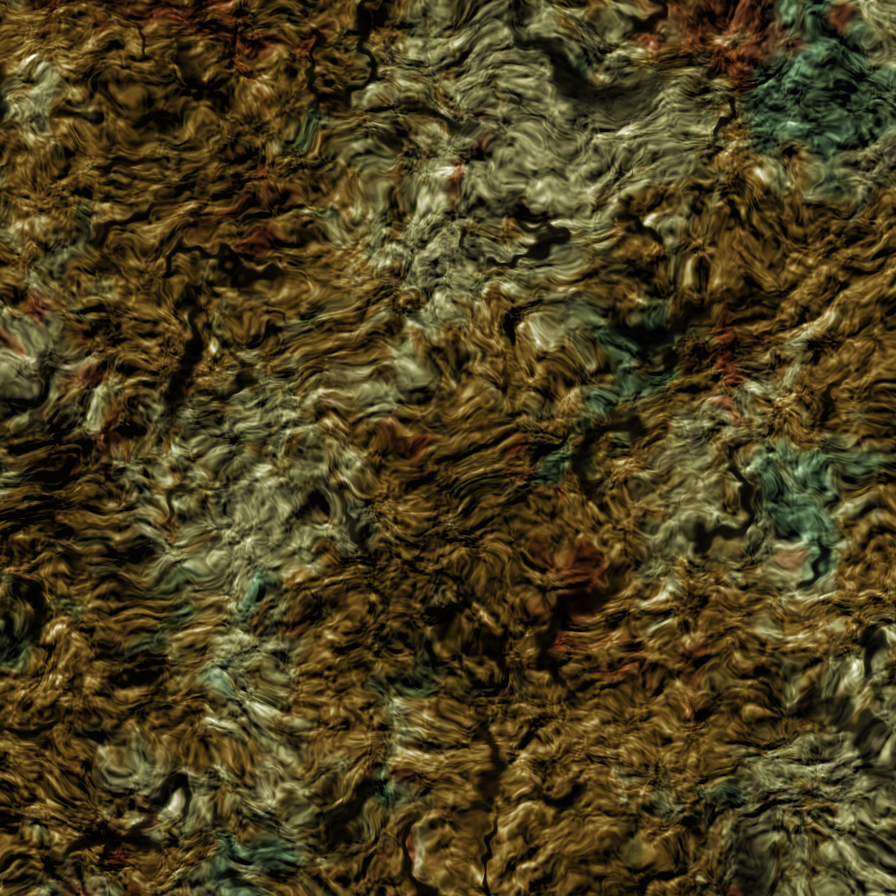
A Shadertoy shader for this texture:

```glsl
// Weathered rock face: ochre and olive-grey stone with creased relief and dark cracks.
// A warped billow height field is lit from the upper left, then streaks, grain and
// cracks are added to one tone, which is coloured by slowly varying mineral tints.

const vec3 OCHRE = vec3(1.00, 0.79, 0.32);
const vec3 PALE  = vec3(1.00, 0.98, 0.65);
const vec3 TEAL  = vec3(0.66, 0.95, 0.70);
const vec3 RUST  = vec3(1.00, 0.50, 0.25);
const vec3 CHALK = vec3(1.00, 1.00, 0.92);

const float BASE_TONE     = 0.325;
const float TONE_CONTRAST = 0.18;
const vec2  LIGHT_DIR     = vec2(-0.55, 0.83);
const float LIGHT_STEP    = 0.004;
const float RELIEF_GAIN   = 42.0;
const float RELIEF_FREQ   = 14.0;
const float GRAIN_FREQ    = 150.0;
const vec2  STREAK_FREQ   = vec2(38.0, 110.0);
const float NOISE_GAIN    = 5.8;   // brings gradient noise to unit deviation

// Integer hash giving a vector in [-1, 1]
vec2 hash2(vec2 cell) {
    uvec2 v = uvec2(ivec2(cell)) * 1664525u + 1013904223u;
    v.x += v.y * 1664525u;
    v.y += v.x * 1664525u;
    v ^= v >> 16;
    v.x += v.y * 1664525u;
    v.y += v.x * 1664525u;
    v ^= v >> 16;
    return vec2(v) / float(0xffffffffu) * 2.0 - 1.0;
}

float noise(vec2 p) {
    vec2 i = floor(p), f = p - i;
    vec2 s = f * f * f * (f * (f * 6.0 - 15.0) + 10.0);
    vec2 e = vec2(1.0, 0.0);
    float low  = mix(dot(hash2(i), f), dot(hash2(i + e.xy), f - e.xy), s.x);
    float high = mix(dot(hash2(i + e.yx), f - e.yx), dot(hash2(i + e.xx), f - e.xx), s.x);
    return NOISE_GAIN * mix(low, high, s.y);
}

vec2 noise2(vec2 p) {
    return vec2(noise(p), noise(p + vec2(37.3, 91.7)));
}

mat2 rotation(float a) {
    return mat2(cos(a), sin(a), -sin(a), cos(a));
}

// Soft lumps parted by sharp creases
float height(vec2 p) {
    float sum = 0.0, freq = RELIEF_FREQ;
    p *= vec2(0.82, 1.15);
    for (int i = 0; i < 4; i++) {
        sum += abs(noise(p * freq + float(i) * 17.3)) / freq;
        p = rotation(0.5) * p;
        freq *= 2.1;
    }
    return sum;
}

// Jagged level lines that swell and fade along their length
float cracks(vec2 p, float freq, float width) {
    float presence = smoothstep(0.2, 1.5, noise(p * freq * 0.9 + 53.0));
    float line = abs(noise(p * freq + 11.0));
    return presence * (1.0 - smoothstep(0.25, 1.0, line / (width * (0.3 + presence))));
}

void mainImage(out vec4 fragColor, in vec2 fragCoord) {
    vec2 uv = fragCoord / iResolution.y;

    // Domain warp
    vec2 p = uv + 0.012 * noise2(uv * 6.0) + 0.003 * noise2(uv * 26.0 + 5.0);
    vec2 jagged = p + 0.0025 * noise2(uv * 60.0 + 9.0);

    // Relief and surface marks
    float relief = RELIEF_GAIN * (height(p) - height(p + LIGHT_DIR * LIGHT_STEP));
    float falling = noise(rotation(0.6) * p * STREAK_FREQ);
    float rising  = noise(rotation(-0.4) * p * STREAK_FREQ + 70.0);
    float streak = mix(falling, rising, smoothstep(-0.5, 0.5, noise(uv * 5.0 + 31.0)));
    float lumps = 0.7 * noise(p * 15.0 + 3.0) + 0.7 * noise(p * 33.0 + 8.0);
    float broad = 0.8 * noise(uv * 3.0 + 21.0) + 0.6 * noise(p * 7.0 + 43.0);
    float grain = noise(jagged * GRAIN_FREQ);

    // Mineral zones
    float zone = 0.8 * noise(uv * 2.6 + 63.0) + 0.5 * noise(p * 9.0 + 14.0)
               + 0.4 * noise(p * 36.0 + 27.0);
    float pale = smoothstep(-0.5, 1.5, zone);
    float teal = smoothstep(1.0, 2.4, noise(p * 5.0 + 81.0) + 0.4 * noise(p * 24.0 + 6.0));
    float rust = smoothstep(1.1, 2.6, noise(p * 5.5 + 117.0) + 0.5 * noise(p * 30.0 + 2.0));

    // Tone
    float tone = 0.70 * relief + 0.42 * streak + 0.30 * lumps + 0.28 * broad
               + 0.28 * grain + 0.6 * (pale - 0.4) - 0.4 * (teal + rust);
    float value = max(BASE_TONE + TONE_CONTRAST * tone, 0.015);
    float crack = max(cracks(jagged, 4.5, 0.26), cracks(jagged + 7.0, 10.0, 0.32));
    value = min(value * (1.0 - 0.88 * crack), 1.0);

    // Colour: shadows grow more saturated, highlights turn chalky
    float bleach = 0.6 * smoothstep(0.42, 0.75, value);
    vec3 tint = mix(OCHRE, PALE, clamp(pale + bleach, 0.0, 1.0));
    tint = mix(tint, TEAL, 0.75 * teal);
    tint = mix(tint, RUST, 0.7 * rust);
    tint = mix(tint, CHALK, 0.8 * smoothstep(0.62, 0.9, value));
    vec3 color = value * pow(tint, vec3(mix(1.6, 0.7, value)));

    fragColor = vec4(color, 1.0);
}
```
